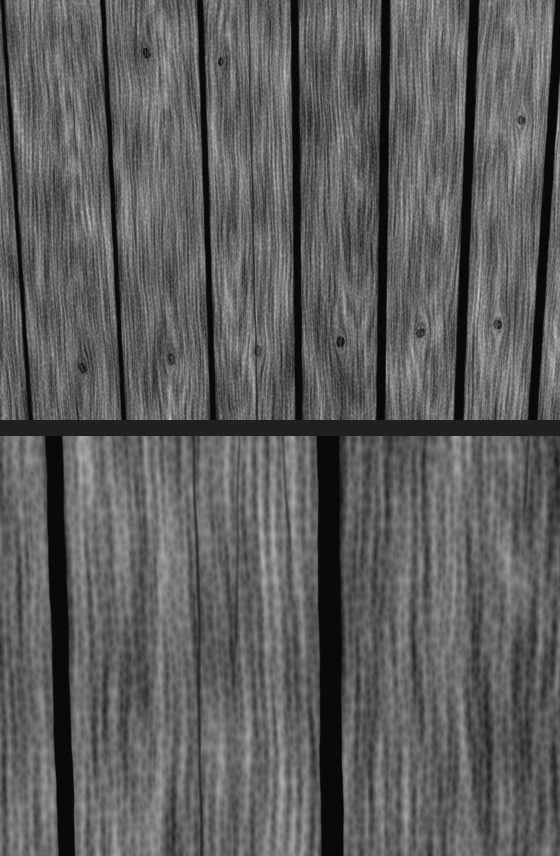
Top: the whole. Bottom: its middle third, enlarged.
A Shadertoy shader for this texture:

```glsl
const vec3 FAN_TOP = vec3(0.004, 0.182, 0.00267);      // first gap, pitch, narrowing
const vec3 FAN_BOTTOM = vec3(0.0547, 0.170, 0.00344);
const float GAP_MIN = 0.0033;        // half widths of the gaps
const float GAP_GROWTH = 0.0050;
const float RING_FREQUENCY = 150.0;
const float RING_CONTRAST = 0.040;
const float KNOT_RADIUS = 0.0085;
const float CRACK_WIDTH = 0.0010;
const float SPLIT_BOARD = 2.0;       // board with a full-length crack
const float DARK_BOARD = 3.0;
const float WOOD_TONE = 0.445;
const vec3 GAP_COLOR = vec3(0.035);
const vec3 WOOD_TINT = vec3(1.0);

vec2 hash2(vec2 p) {
    vec3 h = fract(p.xyx * vec3(0.1031, 0.1030, 0.0973));
    h += dot(h, h.yzx + 33.33);
    return fract((h.xx + h.yz) * h.zy);
}

// Cellular noise: distance to the nearest point, centred near zero
float cells(vec2 p) {
    vec2 id = floor(p), f = p - id;
    float nearest = 4.0;
    for (int j = -1; j <= 1; j++)
    for (int i = -1; i <= 1; i++) {
        vec2 o = vec2(i, j);
        vec2 d = o + hash2(id + o) - f;
        nearest = min(nearest, dot(d, d));
    }
    return sqrt(nearest) - 0.47;
}

float waves(float t, float seed) {
    return sin(t + seed) + 0.5 * sin(2.3 * t + 1.7 * seed) + 0.25 * sin(5.1 * t + 2.9 * seed);
}

// Knot 0 is the lower row, knot 1 the upper; xy = fraction across and height, z = radius
vec3 knotOf(float board, int row) {
    if (row == 0) return vec3(0.58 - 0.025 * board, 0.093 + 0.0155 * board, KNOT_RADIUS);
    float present = step(0.5, mod(board * board, 11.0)) * step(mod(board * board, 11.0), 4.5);
    return vec3(0.4 + 0.22 * sin(1.29 - 1.2 * board), 0.66 - 0.005 * board * board,
                KNOT_RADIUS * (0.95 - 0.25 * step(abs(board - 2.0), 0.5)) * present);
}

float crackLines(vec2 q, float board, float pixel) {
    float wobble = 0.0007 * waves(q.y * 22.0, board);
    float split = 1.0 - smoothstep(0.0, CRACK_WIDTH + pixel, abs(q.x + wobble - 0.001));
    float total = split * step(abs(board - SPLIT_BOARD), 0.5);
    for (int i = 0; i < 3; i++) {
        vec2 a = hash2(vec2(board + 9.0, float(i) * 7.0 + 3.0));
        vec2 b = hash2(vec2(board + 31.0, float(i) * 5.0 + 8.0));
        float along = q.y - 0.75 * a.y;
        float across = q.x - 0.12 * (a.x - 0.5) - 0.12 * (b.x - 0.5) * along + wobble;
        float reach = 0.03 + 0.10 * b.y;
        float fade = 1.0 - smoothstep(0.4 * reach, reach, abs(along));
        total += 0.7 * fade * (1.0 - smoothstep(0.0, CRACK_WIDTH + pixel, abs(across)));
    }
    return min(total, 1.0);
}

void mainImage(out vec4 fragColor, in vec2 fragCoord) {
    vec2 p = fragCoord / iResolution.x;
    float pixel = 1.0 / iResolution.x;

    // Board coordinate: invert the quadratic spacing of the fanned gaps
    vec3 fan = mix(FAN_BOTTOM, FAN_TOP, fragCoord.y / iResolution.y);
    float root = sqrt(max(fan.y * fan.y - 4.0 * fan.z * (p.x - fan.x), 0.0001));
    float u = (fan.y - root) / (2.0 * fan.z);
    float board = floor(u);
    float pitch = root;
    vec2 q = vec2((u - board - 0.5) * pitch, p.y);
    vec2 seed = hash2(vec2(board + 20.0, 4.0));
    vec2 offset = 41.0 * seed + 13.0 * board + 100.0;

    // Knots push the grain aside and darken the wood
    vec2 grain = q;
    grain.x += 0.0018 * waves(q.y * 13.0 + 9.0 * q.x, 6.0 * seed.x);
    float knotShade = 0.0;
    for (int row = 0; row < 2; row++) {
        vec3 knot = knotOf(board, row);
        if (knot.z <= 0.0) continue;
        vec2 d = q - vec2((knot.x - 0.5) * pitch, knot.y);
        vec2 e = d * vec2(1.0, 0.45);
        float r2 = knot.z * knot.z;
        grain.x -= d.x * 1.3 * r2 / (dot(e, e) + 0.3 * r2);
        float r = length(d * vec2(1.0, 0.8)) / knot.z;
        r += 0.10 * waves(2.0 * atan(d.y, d.x), board);
        knotShade += 0.13 * (1.0 - smoothstep(0.5, 1.0, r)) + 0.07 * exp(-0.5 * r * r)
                   + 0.12 * exp(-30.0 * (r - 0.75) * (r - 0.75));
    }

    // Growth rings, fibres, stains and grit
    float stain = cells(q * vec2(16.0, 7.0) + offset);
    float streak = cells(grain * vec2(85.0, 5.0) + offset);
    float fibre = cells(grain * vec2(220.0, 10.0) + offset);
    float grit = cells(q * vec2(250.0, 150.0) + offset);
    vec2 heart = vec2(0.08 * (seed.x - 0.5), 0.75 * seed.y);
    float ring = length((grain - heart) * vec2(1.0, 0.10));
    float rings = sin(6.2832 * RING_FREQUENCY * ring + 3.0 * streak + 2.0 * stain);

    float tone = WOOD_TONE + 0.008 * (board - 2.0);
    tone -= 0.055 * exp(-2.0 * (board - DARK_BOARD) * (board - DARK_BOARD));
    tone += 0.05 * (p.y - 0.35) + 0.012 * waves(q.y * 9.0, 8.0 * seed.y);
    tone += 0.17 * stain + 0.20 * streak + 0.24 * fibre + 0.15 * grit;
    tone += RING_CONTRAST * rings * (1.0 + 1.2 * stain);
    tone -= knotShade;
    tone = mix(tone, 0.12, 0.75 * crackLines(q, board, pixel));

    // Gaps with slightly ragged edges and a thin worn rim
    float gap = floor(u + 0.5);
    float halfWidth = GAP_MIN + GAP_GROWTH * smoothstep(0.0, 5.0, gap);
    halfWidth += 0.0003 * waves(p.y * 60.0, gap + sign(u - gap));
    float edge = abs(u - gap) * pitch - halfWidth;
    tone *= 1.0 - 0.35 * exp(-max(edge, 0.0) / 0.0022);
    vec3 color = mix(GAP_COLOR, WOOD_TINT * max(tone, 0.06), smoothstep(-pixel, pixel, edge));
    fragColor = vec4(clamp(color, 0.0, 1.0), 1.0);
}
```
